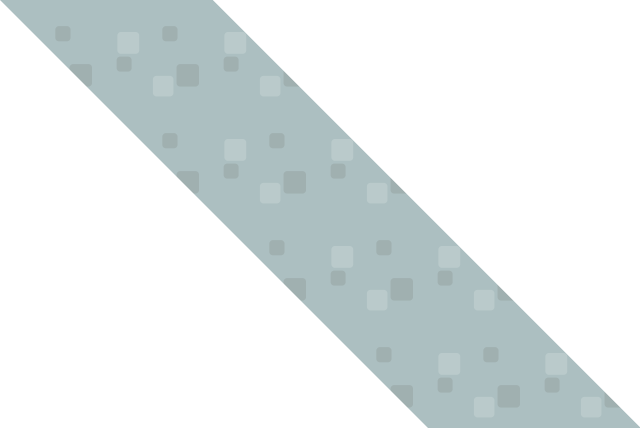
Give the GLSL for this pattern, as a Shadertoy shader.

```glsl
// A grey-teal diagonal band on white, tiled with light and dark rounded squares.

float roundedSquare(vec2 p, float halfSize, float radius) {
    vec2 q = abs(p) - halfSize + radius;
    return length(max(q, 0.0)) + min(max(q.x, q.y), 0.0) - radius;
}

void mainImage(out vec4 fragColor, in vec2 fragCoord) {
    // Tile units: four tiles fill the height, measured from the top left
    float pixel = 4.0 / iResolution.y;
    vec2 p = vec2(fragCoord.x, iResolution.y - fragCoord.y) * pixel;
    vec2 cell = fract(p);

    // Squares in one tile: centre, half size, tint (1 light, 0 dark)
    vec4 squares[5] = vec4[5](
        vec4(0.588, 0.315, 0.071, 0.0),
        vec4(0.199, 0.401, 0.102, 1.0),
        vec4(0.160, 0.599, 0.070, 0.0),
        vec4(0.755, 0.704, 0.105, 0.0),
        vec4(0.525, 0.805, 0.096, 1.0));

    vec3 teal = vec3(0.675, 0.749, 0.757);
    vec3 darkTeal = vec3(0.627, 0.690, 0.690);
    vec3 paleTeal = vec3(0.728, 0.794, 0.796);

    vec3 color = teal;
    for (int i = 0; i < 5; i++) {
        vec4 s = squares[i];
        float d = roundedSquare(cell - s.xy, s.z, 0.034);
        float cover = clamp(0.5 - d / pixel, 0.0, 1.0);
        color = mix(color, mix(darkTeal, paleTeal, s.w), cover);
    }

    // Diagonal band cut out of the white ground
    float across = p.x - p.y;
    float bandDist = (abs(across - 0.994) - 0.994) * 0.7071;
    color = mix(color, vec3(1.0), clamp(0.5 + bandDist / pixel, 0.0, 1.0));

    fragColor = vec4(color, 1.0);
}
```
